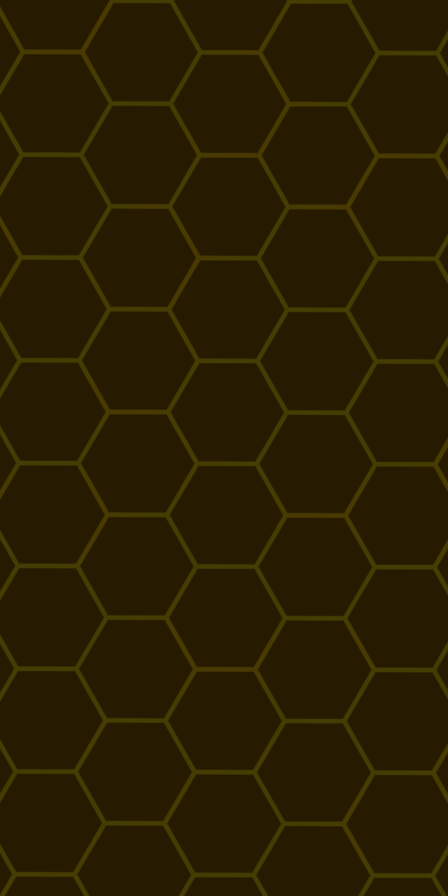
Give the GLSL for this pattern, as a WebGL 2 fragment shader.

```glsl
#version 300 es
precision highp float;
// Dark honeycomb: flat-topped hexagons outlined in thin olive walls, slightly skewed.

uniform vec2 u_resolution;
out vec4 fragColor;

// Lengths are in canvas widths
const vec3 CELL_COLOR = vec3(0.150, 0.102, 0.002);
const vec3 WALL_OLIVE = vec3(0.268, 0.240, 0.010);
const vec3 WALL_BROWN = vec3(0.290, 0.225, 0.005);
const float ROW_PITCH = 0.2295;
const float COLUMN_PITCH = 0.1999;
const float COLUMN_TAPER = 0.0009;      // pitch lost per unit of height
const vec2 ANCHOR = vec2(0.499, 0.0469); // middle of one horizontal wall
const vec2 SKEW = vec2(0.0078, 0.0033);
const float WALL_HALF_WIDTH = 0.0052;
const float WALL_VARIATION = 0.0004;
const float EDGE_SOFTNESS = 0.0022;
const float TINT_SCALE = 9.0;
const float GRAIN = 0.006;
const float GRAIN_SCALE = 190.0;
const vec2 HEX_PERIOD = vec2(1.7320508, 1.0);

float hash(vec2 p) {
    vec3 q = fract(vec3(p.xyx) * 0.1031);
    q += dot(q, q.yzx + 33.33);
    return fract((q.x + q.y) * q.z);
}

float valueNoise(vec2 p) {
    vec2 cell = floor(p);
    vec2 t = smoothstep(0.0, 1.0, fract(p));
    float low = mix(hash(cell), hash(cell + vec2(1.0, 0.0)), t.x);
    float high = mix(hash(cell + vec2(0.0, 1.0)), hash(cell + 1.0), t.x);
    return mix(low, high, t.y);
}

// Straightens the skewed, tapering lattice into regular unit hexagons
vec2 toLattice(vec2 p) {
    float column = (p.x - ANCHOR.x - SKEW.x * p.y) / (COLUMN_PITCH - COLUMN_TAPER * p.y);
    float row = (p.y - ANCHOR.y + SKEW.y * (p.x - 0.5)) / ROW_PITCH;
    return vec2(column * HEX_PERIOD.x * 0.5, row + 0.5);
}

// Distance to the nearest wall, in row pitches
float wallDistance(vec2 q) {
    vec2 halfPeriod = HEX_PERIOD * 0.5;
    vec2 a = mod(q, HEX_PERIOD) - halfPeriod;
    vec2 b = mod(q - halfPeriod, HEX_PERIOD) - halfPeriod;
    vec2 h = abs(dot(a, a) < dot(b, b) ? a : b);
    return 0.5 - max(h.y, dot(h, halfPeriod));
}

void main() {
    vec2 p = gl_FragCoord.xy / u_resolution.x;
    float d = wallDistance(toLattice(p)) * ROW_PITCH;

    // Slight drift of wall width and tint
    float drift = valueNoise(p * TINT_SCALE + 7.0);
    float halfWidth = WALL_HALF_WIDTH + WALL_VARIATION * (drift - 0.5);
    float soft = max(EDGE_SOFTNESS, 0.6 / u_resolution.x);
    float wall = 1.0 - smoothstep(halfWidth - soft, halfWidth + soft, d);
    vec3 wallColor = mix(WALL_OLIVE, WALL_BROWN, smoothstep(0.5, 1.0, drift));

    // Faint grain that stays close to the walls
    float nearWall = 1.0 - smoothstep(halfWidth, halfWidth * 3.0, d);
    float grain = (valueNoise(p * GRAIN_SCALE) - 0.5) * GRAIN * nearWall;

    fragColor = vec4(mix(CELL_COLOR, wallColor, wall) + grain, 1.0);
}
```
